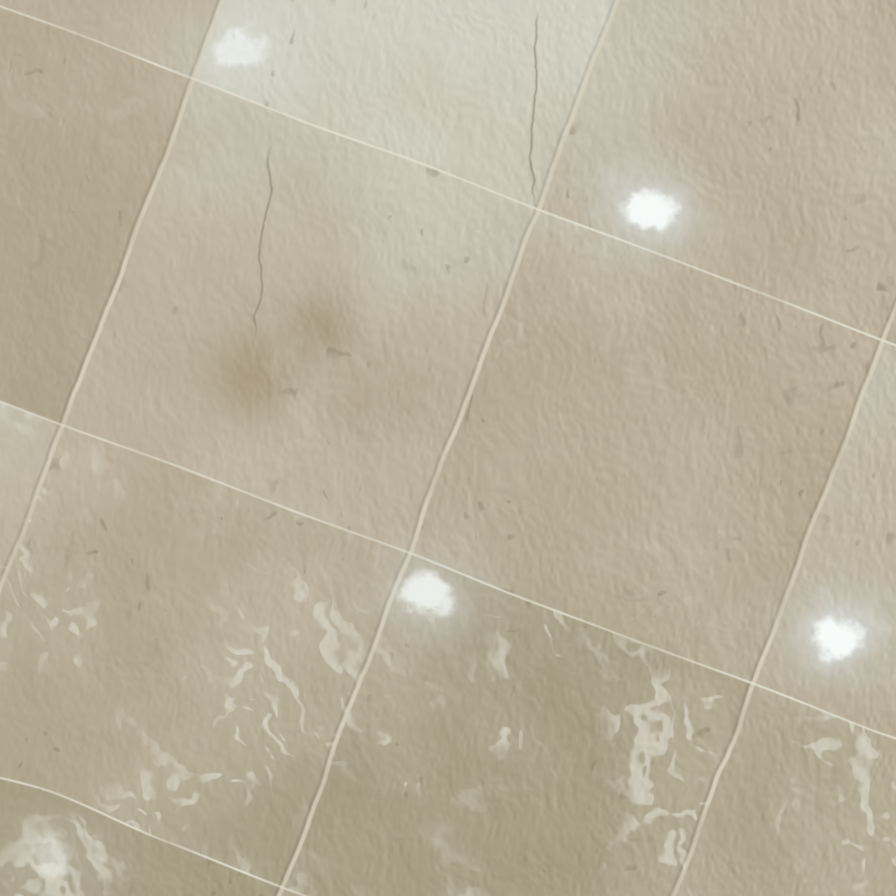
Write a three.js fragment shader that draws this texture.

```glsl
// Polished beige marble floor: a rotated square grid of tiles with pale joints.
// Each tile gets its own tone; layered value noise adds ripples, flecks, stains
// and cracks, and soft lamp reflections lie on top.
#define TILE 0.4115
#define ANGLE 0.3604
#define CORNER vec2(0.456, 0.3815)
#define STEEP_WIDTH 0.0023
#define CROSS_WIDTH 0.0012
#define SOFTNESS 0.0015
#define RIPPLE 0.085
#define MOTTLE 0.55
#define FLECKS 0.7
#define STAIN 0.5
#define LAMP_RADIUS 0.027

varying vec2 vUv;

const vec3 DARK_STONE = vec3(0.645, 0.610, 0.515);
const vec3 MID_STONE = vec3(0.732, 0.692, 0.608);
const vec3 LIGHT_STONE = vec3(0.815, 0.812, 0.755);
const vec3 FLECK_COLOR = vec3(0.85, 0.84, 0.78);
const vec3 STAIN_COLOR = vec3(0.61, 0.54, 0.44);
const vec3 CRACK_COLOR = vec3(0.50, 0.46, 0.38);
const vec3 STEEP_JOINT = vec3(0.84, 0.81, 0.73);
const vec3 CROSS_JOINT = vec3(0.89, 0.88, 0.82);
const vec3 LAMP_COLOR = vec3(0.97, 0.99, 0.98);
const vec3 HALO_COLOR = vec3(0.87, 0.90, 0.91);

float hash(vec2 p) {
  vec3 h = fract(p.xyx * 0.1031);
  h += dot(h, h.yzx + 33.33);
  return fract((h.x + h.y) * h.z);
}

float noise(vec2 p) {
  vec2 i = floor(p), f = fract(p);
  f = f * f * (3.0 - 2.0 * f);
  return mix(mix(hash(i), hash(i + vec2(1.0, 0.0)), f.x),
             mix(hash(i + vec2(0.0, 1.0)), hash(i + vec2(1.0)), f.x), f.y);
}

float fbm(vec2 p) {
  float sum = 0.0, gain = 0.5;
  for (int i = 0; i < 4; i++) {
    sum += gain * noise(p);
    p = p * 2.03 + 17.0;
    gain *= 0.5;
  }
  return sum / 0.9375;
}

float band(float d, float halfWidth) {
  return 1.0 - smoothstep(halfWidth - SOFTNESS, halfWidth + SOFTNESS, abs(d));
}

// Height of the fine, upright ripples of the polish
float rippleHeight(vec2 p) {
  p += 0.014 * vec2(noise(p * 22.0), noise(p * 22.0 + 40.0));
  return 0.5 * noise(p * vec2(125.0, 55.0)) + 0.5 * noise(p * vec2(230.0, 140.0));
}

// Stone of one tile; tones are spread evenly over neighbouring tiles
vec3 stone(vec2 p, vec2 id) {
  vec2 s = p + 3.7 * id;
  float tone = fract(0.3 + dot(id, vec2(0.64, 0.27)));
  vec2 g = (p - vec2(0.47, 1.0)) / vec2(0.32, 0.28);
  float shade = 0.09 + 0.4 * tone + 0.3 * p.y + 0.27 * exp(-dot(g, g));
  shade += MOTTLE * (fbm(s * 5.0) - 0.5);
  vec3 col = mix(DARK_STONE, MID_STONE, clamp(2.0 * shade, 0.0, 1.0));
  col = mix(col, LIGHT_STONE, clamp(2.0 * shade - 1.0, 0.0, 1.0));

  // Three brown smudges in an arc
  for (int i = 0; i < 3; i++) {
    float k = float(i);
    vec2 m = (p - vec2(0.285 + 0.072 * k, 0.58 + 0.122 * k - 0.069 * k * k)) / 0.043;
    float ragged = smoothstep(0.36, 0.56, fbm(p * 16.0 + 5.0));
    col = mix(col, STAIN_COLOR, STAIN * exp(-dot(m, m)) * mix(0.4, 1.0, ragged));
  }

  // Short pale flecks in patches, densest in the lower tiles
  vec2 warp = vec2(fbm(s * 14.0), fbm(s * 14.0 + 31.0)) - 0.5;
  vec2 slant = vec2(0.87 * s.x + 0.5 * s.y, 0.87 * s.y - 0.5 * s.x);
  float fleck = smoothstep(0.60, 0.88, noise(slant * vec2(85.0, 30.0) + 9.0 * warp));
  float patches = smoothstep(0.45, 0.64, fbm(s * 8.0 + 60.0));
  float density = mix(0.22, 1.0, step(id.y, -0.5));
  col = mix(col, FLECK_COLOR, FLECKS * density * patches * (0.15 + 0.85 * fleck));

  // Small dark pits
  float pit = smoothstep(0.84, 0.98, noise(s * vec2(90.0, 55.0) + 4.0 * warp));
  return mix(col, CRACK_COLOR, 0.35 * pit * smoothstep(0.52, 0.7, noise(s * 9.0)));
}

void main() {
  // Tile coordinates, compressed and wavier towards the lower edge
  vec2 p = vUv, d = p - CORNER, along = vec2(cos(ANGLE), -sin(ANGLE));
  vec2 q = vec2(dot(d, along), dot(d, vec2(-along.y, along.x))) / TILE;
  q.y += 0.045 * min(q.y, 0.0);
  q.x += 0.014 * (fbm(vec2(q.y * 7.0, floor(q.x + 0.5) * 9.0)) - 0.5);
  float wave = mix(0.008, 0.045, smoothstep(0.28, 0.12, p.y));
  q.y += wave * (noise(vec2(q.x * 3.0, floor(q.y + 0.5) * 9.0)) - 0.5);
  vec3 col = stone(p, floor(q));

  // Two thin upright cracks
  for (int i = 0; i < 2; i++) {
    float k = float(i);
    float x = 0.296 + 0.302 * k + 0.09 * (1.0 - k) * (p.y - 0.73);
    x += 0.024 * (fbm(vec2(p.y * 22.0, 8.0 * k)) - 0.5);
    float reach = 1.0 - smoothstep(0.085, 0.115, abs(p.y - 0.73 - 0.15 * k));
    col = mix(col, CRACK_COLOR, 0.5 * reach * band(p.x - x, 0.0011));
  }

  // Light caught by the ripples, stronger to the right
  vec2 tilt = vec2(0.0016, 0.0013);
  col += RIPPLE * mix(0.5, 1.0, p.x) * (rippleHeight(p + tilt) - rippleHeight(p - tilt));

  // Joints: cream ones with a shaded flank, thin whiter cross ones
  vec2 j = (fract(q + 0.5) - 0.5) * TILE;
  float worn = mix(0.5, 1.0, noise(q * 9.0 + 3.0));
  col *= 1.0 - 0.08 * band(j.x + 0.0042, 0.0018);
  col = mix(col, STEEP_JOINT, worn * band(j.x, STEEP_WIDTH));
  col = mix(col, CROSS_JOINT, worn * band(j.y, CROSS_WIDTH));

  // Lamp reflections in pairs along a bent row, ragged by the ripples
  for (int i = 0; i < 6; i++) {
    float k = floor(float(i) * 0.5) - 1.0, odd = mod(float(i), 2.0);
    vec2 lamp = vec2(0.267 + 0.21 * k + 0.455 * odd,
                     0.944 + 0.148 * k - 0.756 * k * k - odd * (0.177 - 0.13 * k));
    float power = min(0.55 + 0.2 * k + 0.4 * odd, 1.0);
    float r = length((p - lamp) * vec2(1.0, 1.12)) + 0.03 * (fbm(p * 50.0) - 0.5);
    col = mix(col, HALO_COLOR, 0.75 * power * power * exp(-r * r / 0.0027));
    col = mix(col, LAMP_COLOR, power * smoothstep(LAMP_RADIUS * 1.2, LAMP_RADIUS * 0.6, r));
  }
  gl_FragColor = vec4(clamp(col, 0.0, 1.0), 1.0);
}
```
